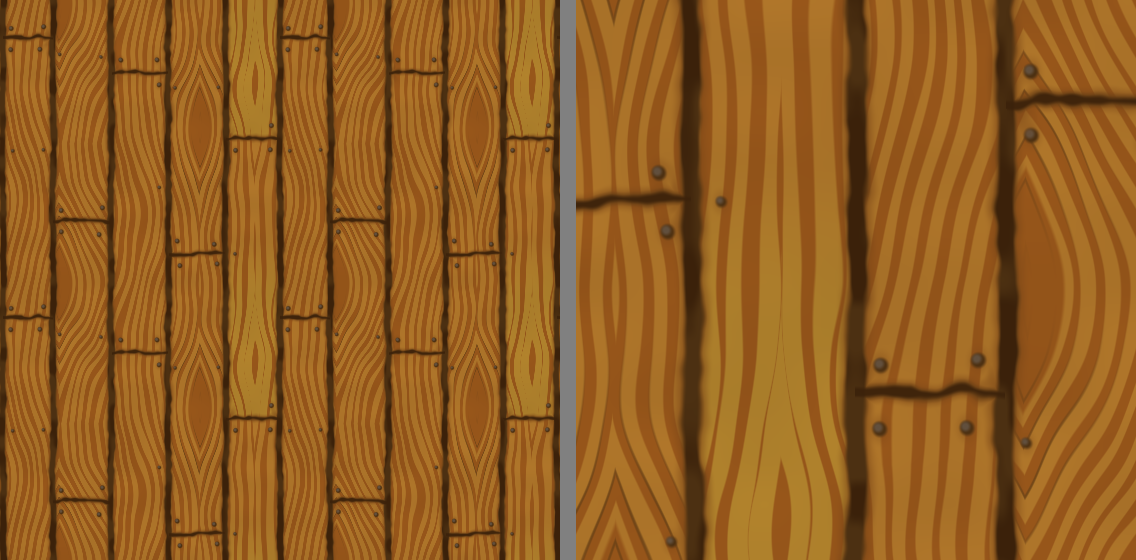
Left: the whole. Right: its middle third, enlarged.
Reproduce this texture procedurally as a three.js fragment shader.

```glsl
// Cartoon wooden floor: a tile of five upright planks, repeated two by two.
// Grain is a set of level lines bent around a knot in each plank; seams,
// butt joints and nails are distance fields roughened by periodic noise.
varying vec2 vUv;

const vec2 TILE = vec2(0.4948, 0.5);
const vec3 HONEY = vec3(0.67, 0.45, 0.16);
const vec3 GOLD = vec3(0.68, 0.50, 0.17);
const vec3 RUST = vec3(0.58, 0.33, 0.10);
const vec3 TAN = vec3(0.49, 0.28, 0.09);
const vec3 BARK = vec3(0.39, 0.24, 0.08);
const vec3 UMBER = vec3(0.30, 0.19, 0.07);
const vec3 DEEP = vec3(0.23, 0.13, 0.04);
const vec3 IRON = vec3(0.38, 0.31, 0.24);

float hash(vec2 p) {
  return fract(sin(dot(p, vec2(127.1, 311.7))) * 43758.5);
}

// Value noise with n cells across one tile, wrapping at its edges
float noise(vec2 p, vec2 n) {
  vec2 i = floor(p * n);
  vec2 f = fract(p * n);
  f = f * f * (3.0 - 2.0 * f);
  vec2 a = mod(i, n);
  vec2 b = mod(i + 1.0, n);
  return mix(mix(hash(a), hash(vec2(b.x, a.y)), f.x),
             mix(hash(vec2(a.x, b.y)), hash(b), f.x), f.y);
}

float wrapDist(float d) {
  return d - floor(d + 0.5);
}

float below(float d, float edge, float soft) {
  return 1.0 - smoothstep(edge - soft, edge + soft, d);
}

// Grain lines swelling around a knot: centre xy, bulge z, reach w
vec3 grain(vec2 q, vec4 knot, float core, float gold) {
  float dy = wrapDist(q.y - knot.y) / knot.w;
  float near = exp(-dy * dy);
  float wobble = (noise(q, vec2(13.0, 6.0)) - 0.5) * 0.026
               + (noise(vUv, vec2(17.0, 11.0)) - 0.5) * 0.010;
  float level = abs(q.x - knot.x) + knot.z * (1.0 - near);
  float bent = level + wobble * smoothstep(core, core + 0.06, level);
  float phase = (bent - core) * 33.0;
  float width = mix(0.24, 0.64, hash(vec2(floor(phase), knot.x * 9.0)));
  width += 0.3 * (noise(q, vec2(23.0, 7.0)) - 0.5) - 0.14 * gold;
  float ridge = abs(fract(phase) - 0.5) * 2.0;
  float dark = max(below(ridge, width, 0.09), below(bent, core, 0.003));
  vec3 col = mix(mix(HONEY, GOLD, gold), RUST, dark);

  // Inked edges where the lines fold close to the knot
  float ink = below(abs(ridge - width), 0.10, 0.08) * step(0.5, fract(phase));
  ink *= near * (1.0 - near) * 3.0 * below(level, core + 0.09, 0.03);
  return mix(col, BARK, ink * smoothstep(0.0, 0.03, core));
}

// Nails in pairs above, below and far below a joint
vec3 addNails(vec3 col, vec2 q, vec2 span, float joint) {
  for (int i = 0; i < 6; i++) {
    float row = floor(float(i) / 2.0);
    float side = mod(float(i), 2.0);
    vec2 seed = vec2(float(i) + 3.0, span.x * 57.0);
    vec2 jitter = vec2(hash(seed), hash(seed + 7.3)) - 0.5;
    float rise = row < 0.5 ? 0.040 : (row < 1.5 ? -0.043 : -0.41);
    vec2 at = vec2(mix(span.x + 0.036, span.y - 0.036, side), joint + rise);
    at += jitter * vec2(0.020, 0.018);
    vec2 d = vec2(q.x - at.x, wrapDist(q.y - at.y));
    float radius = row > 1.5 ? 0.006 : 0.0085;
    float shown = step(0.18, hash(seed + 2.9));
    float smudge = below(length(d * vec2(1.0, 0.75)), radius, 0.010);
    col = mix(col, TAN, smudge * 0.55 * shown);
    col = mix(col, UMBER, below(length(d), radius, 0.003) * shown);
    float head = below(length(d + vec2(0.002, -0.002)), radius * 0.62, 0.003);
    col = mix(col, IRON, head * shown);
  }
  return col;
}

// One plank column with its grain, nails, joint and side seams
vec3 plank(vec2 q, vec2 span, float joint, vec4 knot, float core, float pale) {
  float rise = fract(q.y - joint);
  float gold = pale * below(rise, 0.56, 0.14);
  vec3 col = grain(q, knot, core, gold);
  col *= 0.97 + 0.06 * noise(q, vec2(9.0, 15.0));
  col = addNails(col, q, span, joint);

  float rough = noise(q, vec2(61.0, 47.0)) - 0.5;
  float wear = noise(vUv, vec2(90.0, 38.0)) - 0.5;
  float side = min(q.x - span.x, span.y - q.x);
  float bow = (noise(q, vec2(31.0, 9.0)) - 0.5) * 0.014;
  float end = abs(wrapDist(q.y - joint) + bow) + rough * 0.006;
  float seam = side + rough * 0.005 + wear * 0.004;

  // Warm scuffs, then brown rim, then the dark gap
  float corner = below(end, 0.030, 0.024) * below(side, 0.030, 0.018);
  float scuff = max(below(seam, 0.017, 0.009), below(end, 0.011, 0.008));
  scuff = max(scuff, corner * smoothstep(-0.2, 0.3, rough + wear));
  col = mix(col, TAN, scuff * 0.72);
  float rim = max(below(seam, 0.0125, 0.003), below(end, 0.0075, 0.004));
  col = mix(col, BARK, rim * 0.85);
  vec3 gap = mix(DEEP, UMBER, smoothstep(0.25, 0.65, noise(q, vec2(40.0, 19.0))));
  col = mix(col, gap, below(seam, 0.0098, 0.0025));
  return mix(col, DEEP, below(end, 0.0045, 0.003) * 0.9);
}

void main() {
  vec2 q = (vUv - vec2(0.0045, 0.0)) / TILE;
  q.x += (noise(q, vec2(5.0, 12.0)) - 0.5) * 0.008;
  q = fract(q);

  // Spans run left to right; each plank has its own joint height and knot
  vec3 col;
  if (q.x < 0.182) col = plank(q, vec2(0.0, 0.182), 0.867, vec4(-0.02, 0.28, 0.10, 0.25), -0.01, 0.0);
  else if (q.x < 0.392) col = plank(q, vec2(0.182, 0.392), 0.211, vec4(0.205, 0.987, 0.20, 0.29), 0.045, 0.0);
  else if (q.x < 0.597) col = plank(q, vec2(0.392, 0.597), 0.740, vec4(0.38, 0.22, 0.09, 0.25), -0.01, 0.0);
  else if (q.x < 0.805) col = plank(q, vec2(0.597, 0.805), 0.094, vec4(0.711, 0.544, 0.09, 0.21), 0.042, 0.0);
  else col = plank(q, vec2(0.805, 1.0), 0.505, vec4(0.91, 0.70, 0.03, 0.13), -0.01, 1.0);
  gl_FragColor = vec4(col, 1.0);
}
```
